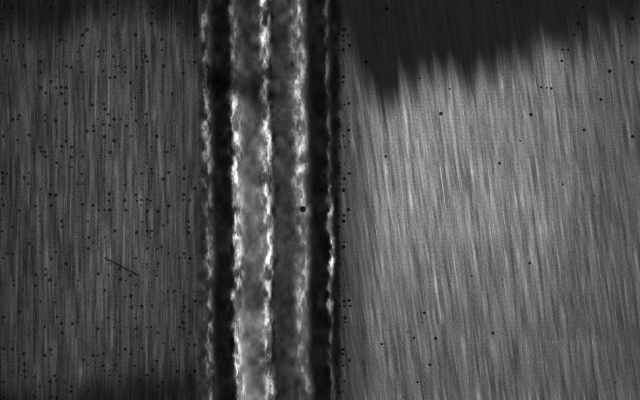
This texture is drawn by a Shadertoy shader. Its source:

```glsl
// Lengths are in canvas heights
const float WELD_LEFT = 0.497;
const float WELD_RIGHT = 0.850;
const float BRUSH_TILT = 0.13;
const float BRUSH_GAIN = 0.26;
const float SHADOW_TONE = 0.125;
const float BEAD_WANDER = 0.018;
const float PIT_CELLS = 75.0;
const vec2 PORE = vec2(0.757, 0.477);
const vec2 GOUGE_A = vec2(0.262, 0.355);
const vec2 GOUGE_B = vec2(0.345, 0.312);

float hash(vec2 p) {
    return fract(sin(dot(p, vec2(127.1, 311.7))) * 43758.545);
}

float noise(vec2 p) {
    vec2 i = floor(p), f = fract(p);
    f = f * f * (3.0 - 2.0 * f);
    return mix(mix(hash(i), hash(i + vec2(1, 0)), f.x),
               mix(hash(i + vec2(0, 1)), hash(i + vec2(1, 1)), f.x), f.y);
}

float fbm(vec2 p) {
    float sum = 0.0, amp = 0.5;
    for (int i = 0; i < 4; i++) {
        sum += amp * noise(p);
        p = p * 2.03 + 17.3;
        amp *= 0.5;
    }
    return sum / 0.9375;
}

float ridge(float x, float centre, float width) {
    float d = (x - centre) / width;
    return exp(-d * d);
}

float band(float x, float lo, float hi, float soft) {
    return smoothstep(lo - soft, lo + soft, x) * (1.0 - smoothstep(hi - soft, hi + soft, x));
}

float segment(vec2 p, vec2 a, vec2 b) {
    vec2 d = b - a;
    return length(p - a - d * clamp(dot(p - a, d) / dot(d, d), 0.0, 1.0));
}

// Randomly placed round pits, one per grid cell
float pits(vec2 p, float density) {
    vec2 g = p * PIT_CELLS, id = floor(g);
    vec2 centre = 0.3 + 0.4 * vec2(hash(id + 3.1), hash(id + 8.7));
    float radius = 0.14 + 0.2 * hash(id + 5.3);
    float dotMask = 1.0 - smoothstep(radius - 0.12, radius + 0.12, length(fract(g) - centre));
    return dotMask * step(hash(id), density);
}

// Long brushed grain with sparse bright flecks
float brushed(vec2 p, float tilt) {
    float x = p.x + tilt * p.y;
    float grain = 0.55 * noise(vec2(x * 150.0, p.y * 9.0)) + 0.45 * noise(vec2(x * 290.0, p.y * 24.0));
    float fleck = pow(noise(vec2(x * 210.0 + 40.0, p.y * 14.0)), 7.0);
    return grain - 0.5 + 0.65 * fleck - 0.08 + 0.25 * (hash(floor(p * 320.0)) - 0.5);
}

float leftPlate(vec2 p) {
    float tone = 0.19 + 0.11 * ridge(p.x, 0.29, 0.25) * ridge(p.y, 0.52, 0.6);
    float ragged = 0.05 * (noise(vec2(p.x * 40.0, p.y * 4.0)) - 0.5);
    float topEdge = 0.91 + 0.07 * ridge(p.x, 0.30, 0.12) + ragged;
    tone = mix(tone, 0.09, 0.85 * smoothstep(topEdge - 0.05, topEdge + 0.06, p.y));
    float bottomEdge = 0.07 * smoothstep(0.1, 0.4, p.x) - ragged;
    tone = mix(0.11, tone, smoothstep(bottomEdge - 0.06, bottomEdge + 0.05, p.y));
    tone *= 1.0 + 0.8 * brushed(p, 0.0);
    tone *= 1.0 - 0.55 * pits(p, 0.13);
    return tone * (1.0 - 0.5 * (1.0 - smoothstep(0.0, 0.004, segment(p, GOUGE_A, GOUGE_B))));
}

float rightPlate(vec2 p) {
    float tone = 0.35 + 0.19 * ridge(p.x, 1.12, 0.40) * ridge(p.y, 0.60, 0.42);
    tone *= mix(0.60, 1.0, smoothstep(0.845, 0.97, p.x));
    tone *= 1.0 - 0.12 * smoothstep(1.35, 1.6, p.x);
    tone += BRUSH_GAIN * 1.5 * tone * brushed(p, BRUSH_TILT) * 1.6;
    // Ragged shadow hanging from the top
    float edge = 0.79 + 0.13 * smoothstep(1.02, 1.6, p.x) - 0.05 * ridge(p.x, 0.95, 0.05);
    edge += 0.12 * (1.0 - smoothstep(0.87, 0.93, p.x));
    edge += 0.08 * (noise(vec2((p.x + BRUSH_TILT * p.y) * 55.0, p.y * 5.0)) - 0.5);
    float shade = SHADOW_TONE * (1.0 + 0.35 * brushed(p, BRUSH_TILT));
    tone = mix(tone, shade, smoothstep(edge - 0.07, edge + 0.07, p.y));
    // Spatter beside the weld
    float spatter = 0.55 * (1.0 - smoothstep(0.845, 0.885, p.x)) + 0.006;
    return tone * (1.0 - 0.7 * pits(p, spatter));
}

float weld(vec2 p) {
    float rough = fbm(p * vec2(55.0, 42.0));
    float lump = fbm(p * vec2(20.0, 11.0) + 5.0);
    float glint = smoothstep(0.32, 0.78, fbm(p * vec2(95.0, 38.0) + 9.0));
    float x = p.x + BEAD_WANDER * (fbm(vec2(p.y * 8.0, 3.0)) - 0.5);
    x += 0.016 * (rough - 0.5) + 0.012 * (p.y - 0.4);
    float upper = smoothstep(0.74, 0.80, p.y);
    float tone = 0.035 + 0.09 * rough;
    // Left toe of the weld
    tone += 0.10 * band(x, 0.49, 0.535, 0.01) + 0.45 * glint * ridge(x, 0.520, 0.011);
    // Main bead: grey crown and shining flanks
    tone += band(x, 0.583, 0.677, 0.006) * mix(0.10 + 0.42 * lump, 0.30 * lump, upper);
    tone += glint * mix(0.65, 0.30, upper) * ridge(x, 0.592, 0.013);
    tone += glint * 0.70 * ridge(x, 0.669, 0.012);
    // Valley and second bead
    tone += band(x, 0.685, 0.772, 0.012) * (0.06 + 0.16 * lump);
    tone += ridge(x, 0.755, 0.015) * (0.16 + 0.50 * glint) * mix(0.65, 1.0, smoothstep(0.15, 0.4, p.y));
    tone *= 1.0 - 0.55 * ridge(p.y + 0.3 * (x - 0.63), 0.775, 0.035) * (1.0 - smoothstep(0.66, 0.70, x));
    // Thin glare on the right toe, strongest below the middle
    float glare = 0.22 + 0.9 * ridge(p.y, 0.39, 0.12);
    tone += glare * (0.3 + glint) * ridge(x, 0.825, 0.006);
    float poreMask = 1.0 - smoothstep(0.005, 0.010, length(p - PORE));
    return mix(tone * (0.65 + 0.65 * rough), 0.10, poreMask);
}

void mainImage(out vec4 fragColor, in vec2 fragCoord) {
    vec2 p = fragCoord / iResolution.y;
    float fray = 0.010 * (fbm(p * vec2(30.0, 45.0)) - 0.5);
    float tone = mix(leftPlate(p), weld(p), smoothstep(-0.007, 0.007, p.x + fray - WELD_LEFT));
    tone = mix(tone, rightPlate(p), smoothstep(-0.010, 0.010, p.x + fray - WELD_RIGHT));
    fragColor = vec4(vec3(clamp(tone, 0.0, 1.0)), 1.0);
}
```
